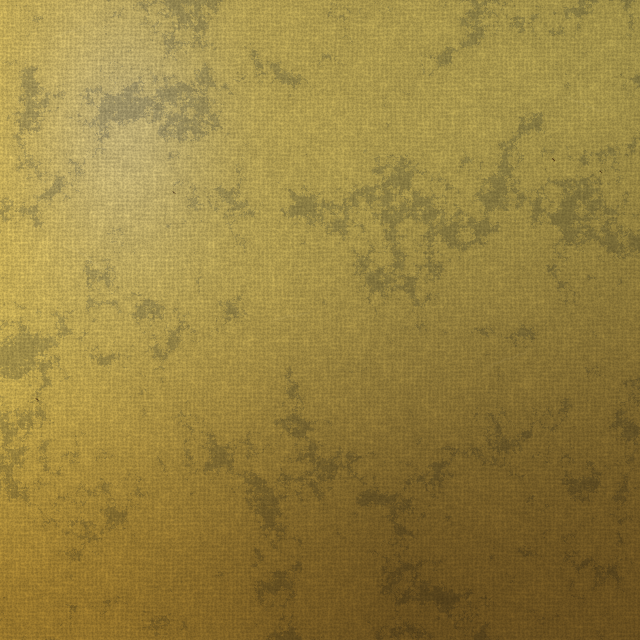
This texture is drawn by a WebGL 2 fragment shader. Its source:

```glsl
#version 300 es
precision highp float;
// Aged golden canvas: woven threads, crumbling stains and a soft light from the upper left.

#define THREADS 150.0
#define WEAVE_DEPTH 0.020
#define STREAK_DEPTH 0.065
#define GRAIN_CELLS 300.0
#define GRAIN_DEPTH 0.15
#define STAIN_SCALE 5.0
#define STAIN_LEVEL 0.522
#define STAIN_TINT vec3(0.85, 0.865, 0.92)
#define SPECK_CELLS 9.0
#define SPECK_CHANCE 0.06
#define CREASES 5

uniform vec2 u_resolution;
out vec4 fragColor;

const float TAU = 6.2831853;

vec2 hash2(vec2 p) {
    vec3 q = fract(p.xyx * vec3(0.1031, 0.1030, 0.0973));
    q += dot(q, q.yzx + 33.33);
    return fract((q.xx + q.yz) * q.zy);
}

// Distance to the nearest scattered point
float cellular(vec2 p) {
    vec2 cell = floor(p), f = fract(p);
    float nearest = 4.0;
    for (int y = -1; y <= 1; y++) {
        for (int x = -1; x <= 1; x++) {
            vec2 o = vec2(x, y);
            vec2 d = o + hash2(cell + o + 50.0) - f;
            nearest = min(nearest, dot(d, d));
        }
    }
    return sqrt(nearest);
}

// Rough cellular layers, from broad patches to crumbs
float ragged(vec2 p) {
    float sum = 0.0, weight = 1.0, total = 0.0;
    for (int i = 0; i < 7; i++) {
        sum += weight * cellular(p);
        total += weight;
        weight *= 0.82;
        p = mat2(1.68, 1.26, -1.26, 1.68) * p + 7.3;
    }
    return sum / total;
}

// Broad light and colour across the cloth
vec3 lighting(vec2 uv) {
    vec3 top = mix(vec3(0.71, 0.625, 0.325), vec3(0.63, 0.565, 0.285), uv.x);
    vec3 bottom = mix(vec3(0.59, 0.46, 0.17), vec3(0.41, 0.31, 0.12), smoothstep(0.0, 0.7, uv.x));
    vec3 col = mix(bottom, top, smoothstep(0.0, mix(0.5, 0.95, uv.x), uv.y));
    col += vec3(0.08, 0.06, 0.0) * exp(-4.0 * uv.x) * smoothstep(0.0, 0.4, uv.y) * (1.0 - 0.5 * uv.y);
    vec2 d = (uv - vec2(0.19, 0.80)) * vec2(1.2, 0.8);
    return col + vec3(0.03, 0.05, 0.13) * exp(-dot(d, d) / 0.03);
}

// Fine relief of the cloth, centred on zero
float weave(vec2 uv) {
    vec2 wobble = 0.6 * sin(uv.yx * vec2(23.0, 31.0)) + 0.4 * sin(uv.yx * vec2(71.0, 57.0));
    vec2 wave = sin(uv * THREADS * TAU + wobble);
    float visible = smoothstep(1.5, 3.0, u_resolution.y / THREADS);
    float streaks = cellular(uv * vec2(THREADS, 45.0)) + cellular(uv * vec2(45.0, THREADS) + 9.0);
    float grain = cellular(uv * GRAIN_CELLS);
    return WEAVE_DEPTH * (wave.x + wave.y) * visible
        + STREAK_DEPTH * (streaks - 0.94) + GRAIN_DEPTH * (grain - 0.47);
}

// Rare small dark flecks
float specks(vec2 uv, float pixel) {
    vec2 p = uv * SPECK_CELLS, cell = floor(p);
    vec2 h = hash2(cell + 17.0), centre = 0.2 + 0.6 * hash2(cell + 83.0);
    vec2 d = (fract(p) - centre) / SPECK_CELLS;
    d.x += 0.0015 * sin(d.y * 900.0);
    float radius = mix(0.0012, 0.003, h.y);
    float dist = length(d * vec2(1.6, 0.8)) - radius;
    return step(h.x, SPECK_CHANCE) * (1.0 - smoothstep(-pixel, pixel, dist));
}

// Faint pale folds, each a short wavering line
float creases(vec2 uv, float pixel) {
    float sum = 0.0;
    for (int i = 0; i < CREASES; i++) {
        vec2 h = hash2(vec2(i, 5.0)), k = hash2(vec2(i, 29.0));
        float angle = mix(-0.5, 0.7, k.x), reach = mix(0.03, 0.09, k.y);
        vec2 d = mat2(cos(angle), -sin(angle), sin(angle), cos(angle)) * (uv - h);
        d.y += 0.004 * sin(d.x * 60.0) + 0.001 * sin(d.x * 310.0);
        float line = 1.0 - smoothstep(0.0, 0.001 + pixel, abs(d.y));
        sum += line * (1.0 - smoothstep(0.3 * reach, reach, abs(d.x)));
    }
    return min(sum, 1.0);
}

void main() {
    vec2 uv = gl_FragCoord.xy / u_resolution;
    float pixel = 1.0 / u_resolution.y;

    vec3 col = lighting(uv);

    // Crumbling stains over soft mottling
    float rough = ragged(uv * STAIN_SCALE + 3.7);
    float stain = smoothstep(STAIN_LEVEL - 0.03, STAIN_LEVEL + 0.03, rough);
    col *= 1.0 - 0.2 * (rough - 0.47);
    col *= mix(vec3(1.0), STAIN_TINT, stain);

    col *= 1.0 + 1.25 * weave(uv);
    col += 0.03 * creases(uv, pixel);
    col = mix(col, vec3(0.22, 0.12, 0.04), 0.8 * specks(uv, pixel));
    fragColor = vec4(clamp(col, 0.0, 1.0), 1.0);
}
```
